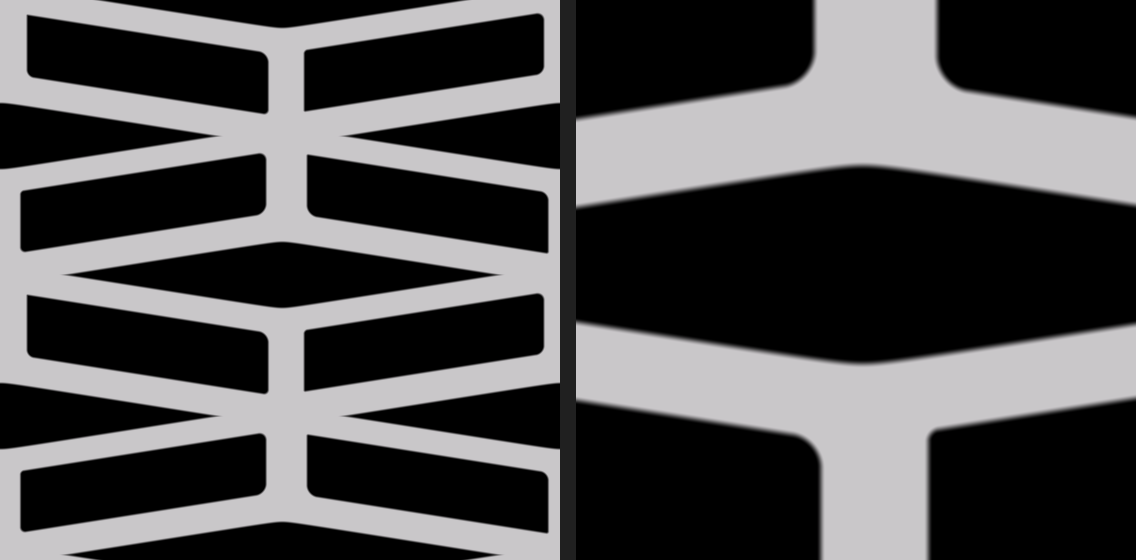
Left: the whole. Right: its middle third, enlarged.
Give the GLSL for this pattern, as a Shadertoy shader.

```glsl
// Pale lattice over black: slanted rounded panels and flat diamonds cut from a
// grey sheet. One tile holds four panels and two diamonds, each a signed
// distance; the tile repeats once across and twice down.

#define TILES_DOWN 2.0
#define SLOPE 0.158
#define DIAMOND_HEIGHT 0.0612
#define APEX_ROUND 0.014
#define EDGE_SOFT 0.0027
#define SHEET_COLOR vec3(0.79, 0.78, 0.79)
#define HOLE_COLOR vec3(0.0)

// Box sheared along y; radii are top-left, top-right, bottom-left, bottom-right (y down)
float panel(vec2 p, vec2 center, vec2 halfSize, float slope, vec4 radii) {
    p -= center;
    p.y -= slope * p.x;
    vec2 side = p.y < 0.0 ? radii.xy : radii.zw;
    float r = p.x < 0.0 ? side.x : side.y;
    vec2 q = abs(p) - halfSize;
    q.y *= inversesqrt(1.0 + slope * slope);
    q += r;
    return length(max(q, 0.0)) + min(max(q.x, q.y), 0.0) - r;
}

// Wide diamond with softened top and bottom, wrapped around the tile borders
float diamond(vec2 p, vec2 center, vec2 tile) {
    vec2 d = p - center;
    d -= tile * round(d / tile);
    float run = sqrt(d.x * d.x + APEX_ROUND * APEX_ROUND);
    return (abs(d.y) + SLOPE * run - DIAMOND_HEIGHT) * inversesqrt(1.0 + SLOPE * SLOPE);
}

// Distance to the nearest hole of one tile, negative inside
float holes(vec2 p, vec2 tile) {
    // Upper pair descends toward the middle post
    float d = panel(p, vec2(0.2637, 0.1156), vec2(0.2155, 0.0551), SLOPE,
                    vec4(0.002, 0.017, 0.012, 0.009));
    d = min(d, panel(p, vec2(0.7572, 0.1107), vec2(0.2142, 0.0547), -SLOPE,
                     vec4(0.006, 0.014, 0.003, 0.014)));
    // Lower pair rises toward it
    d = min(d, panel(p, vec2(0.2559, 0.3616), vec2(0.2194, 0.0549), -SLOPE,
                     vec4(0.006, 0.014, 0.010, 0.018)));
    d = min(d, panel(p, vec2(0.7637, 0.3643), vec2(0.2155, 0.0544), SLOPE,
                     vec4(0.003, 0.014, 0.018, 0.004)));
    // Diamonds alternate between the posts
    d = min(d, diamond(p, vec2(0.0013, 0.2430), tile));
    return min(d, diamond(p, vec2(0.5040, 0.4909), tile));
}

void mainImage(out vec4 fragColor, in vec2 fragCoord) {
    vec2 uv = fragCoord / iResolution.xy;
    uv.y = 1.0 - uv.y;

    // Fold the canvas into one tile
    vec2 tile = vec2(1.0, 1.0 / TILES_DOWN);
    vec2 p = mod(uv, tile);

    float soft = max(EDGE_SOFT, 0.75 / iResolution.y);
    float sheet = smoothstep(-soft, soft, holes(p, tile));
    fragColor = vec4(mix(HOLE_COLOR, SHEET_COLOR, sheet), 1.0);
}
```
